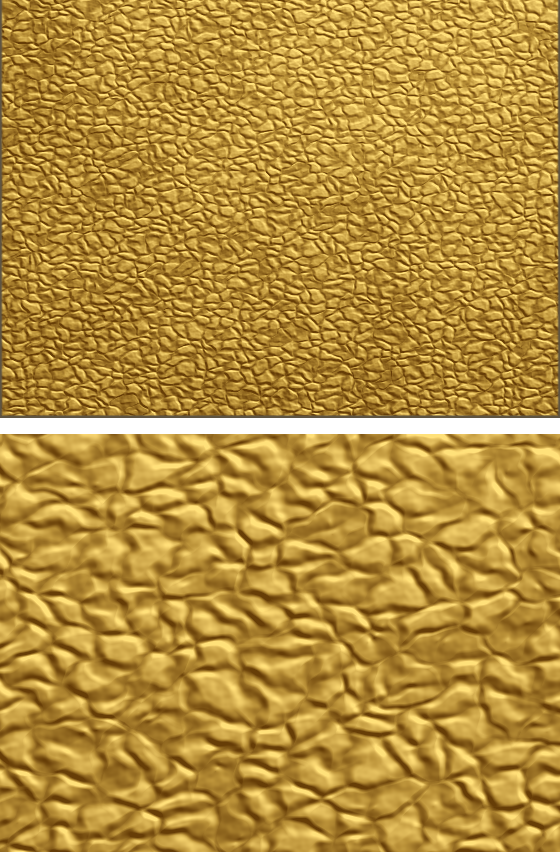
Top: the whole. Bottom: its middle third, enlarged.
This texture is drawn by a Shadertoy shader. Its source:

```glsl
// Pebbled metallic gold leather lit from above, with a thin grey rim.

const vec2  PEBBLES      = vec2(31.0, 43.0);  // pebbles per canvas height
const float JITTER       = 0.86;              // irregularity of the pebbles
const float WARP         = 0.42;              // bending of the pebble rows
const float WRINKLE      = 0.36;              // height of the fine wrinkles
const float GRIT         = 0.10;              // height of the finest grain
const float RELIEF       = 0.155;             // strength of the side light
const float CREASE_SHADE = 0.42;              // darkening between pebbles
const float SAMPLE_STEP  = 0.07;              // slope step in pebble units
const vec2  LIGHT_DIR    = vec2(0.42, 0.91);
const vec3  DARK_GOLD    = vec3(0.50, 0.34, 0.085);
const vec3  MID_GOLD     = vec3(0.73, 0.57, 0.22);
const vec3  PALE_GOLD    = vec3(0.95, 0.81, 0.42);
const vec3  RIM_GREY     = vec3(0.37, 0.33, 0.26);
const vec3  RIM_WIDTH    = vec3(0.0035, 0.0035, 0.006);  // left, right, bottom

// Integer hash: two random values in 0..1 per lattice point
vec2 hash2(vec2 cell) {
    uvec2 n = uvec2(ivec2(cell) + 4096);
    n = n * 1664525u + 1013904223u;
    n.x += n.y * 1664525u;
    n.y += n.x * 1664525u;
    n ^= n >> 16u;
    n.x += n.y * 1664525u;
    n.y += n.x * 1664525u;
    n ^= n >> 16u;
    return vec2(n & 65535u) / 65535.0;
}

float cornerRamp(vec2 cell, vec2 corner, vec2 f) {
    float angle = 6.28318 * hash2(cell + corner).x;
    return dot(vec2(cos(angle), sin(angle)), f - corner);
}

// Gradient noise, about -0.7..0.7
float gradientNoise(vec2 p) {
    vec2 cell = floor(p), f = p - cell;
    vec2 u = f * f * f * (f * (f * 6.0 - 15.0) + 10.0);
    float low = mix(cornerRamp(cell, vec2(0, 0), f), cornerRamp(cell, vec2(1, 0), f), u.x);
    float high = mix(cornerRamp(cell, vec2(0, 1), f), cornerRamp(cell, vec2(1, 1), f), u.x);
    return mix(low, high, u.y);
}

// Rounded Voronoi pebble: 0 in the creases, 1 on top
float pebbleDome(vec2 p) {
    vec2 cell = floor(p);
    float nearest = 8.0, second = 8.0;
    for (int y = -1; y <= 1; y++)
    for (int x = -1; x <= 1; x++) {
        vec2 neighbour = cell + vec2(x, y);
        vec2 centre = neighbour + 0.5 + JITTER * (hash2(neighbour) - 0.5);
        float d = length(p - centre);
        second = min(second, max(nearest, d));
        nearest = min(nearest, d);
    }
    return smoothstep(-0.04, 0.62, second - nearest);
}

// Height of the leather: x = total, y = pebble dome alone
vec2 leatherHeight(vec2 q) {
    vec2 bend = vec2(gradientNoise(q * 0.45 + 17.0), gradientNoise(q * 0.45 + 71.0));
    bend += 0.35 * vec2(gradientNoise(q * 1.6 + 31.0), gradientNoise(q * 1.6 + 53.0));
    float dome = pebbleDome(q + 2.0 * WARP * bend);
    float wrinkle = WRINKLE * gradientNoise(q * vec2(2.3, 2.0) + 5.0);
    float grit = GRIT * gradientNoise(q * vec2(5.2, 4.4) + 90.0);
    return vec2(dome + wrinkle + grit, dome);
}

// Broad light: strongest at the upper right, weak at the left and bottom
float broadLight(vec2 uv) {
    float glow = exp(-2.2 * dot(uv - vec2(0.74, 0.92), uv - vec2(0.74, 0.92)));
    return 0.31 + 0.34 * glow;
}

vec3 goldRamp(float tone) {
    vec3 lower = mix(DARK_GOLD, MID_GOLD, min(tone, 0.5) * 2.0);
    return lower + (PALE_GOLD - MID_GOLD) * max(tone - 0.5, 0.0) * 2.0;
}

void mainImage(out vec4 fragColor, in vec2 fragCoord) {
    vec2 uv = fragCoord / iResolution.xy;
    vec2 q = fragCoord / iResolution.y * PEBBLES;

    // Slope of the surface along the light
    vec2 here = leatherHeight(q);
    float towards = leatherHeight(q + LIGHT_DIR * SAMPLE_STEP).x;
    float away = leatherHeight(q - LIGHT_DIR * SAMPLE_STEP).x;
    float slope = (away - towards) / (2.0 * SAMPLE_STEP);

    // Tone from light, relief, creases and patchy sheen
    float tone = broadLight(uv) + RELIEF * slope;
    tone += CREASE_SHADE * (here.y - 0.55);
    tone += 0.12 * gradientNoise(q * 0.16 + 40.0);
    vec3 color = goldRamp(clamp(tone, -0.22, 1.15));

    // Grey rim on the left, right and bottom
    float soft = 1.0 / iResolution.y;
    vec3 inset = vec3(uv.x, 1.0 - uv.x, uv.y) - RIM_WIDTH;
    float rim = smoothstep(soft, -soft, min(inset.x, min(inset.y, inset.z)));
    color = mix(color, RIM_GREY, rim);

    fragColor = vec4(color, 1.0);
}
```
